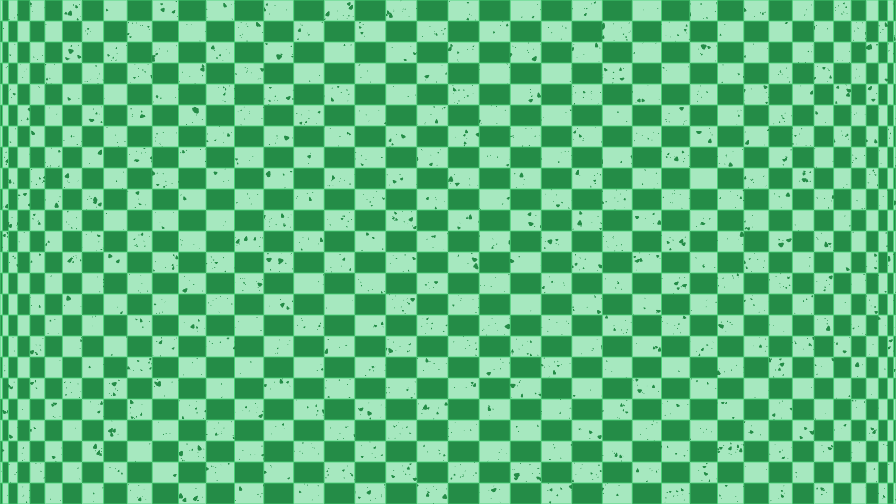
Reproduce this pattern procedurally as a WebGL 1 fragment shader.

```glsl
precision highp float;
uniform vec2 u_resolution;

#define ROWS 24.0
#define HALF_COLUMNS 20.15
#define FALLOFF 2.5
#define LINE_WIDTH 0.0017
#define SPECKS 8
#define SPECK_MIN 0.0008
#define SPECK_MAX 0.0055
#define DARK vec3(0.14, 0.55, 0.28)
#define LIGHT vec3(0.65, 0.91, 0.75)
#define LINE_COLOR vec3(0.28, 0.83, 0.46)

float hash(vec2 p) {
  return fract(sin(dot(p, vec2(12.9898, 78.233))) * 43758.5453);
}

// Column position 0..1 to distance from the center; columns narrow outward.
float warp(float t) {
  t = clamp(t, 0.0, 1.0);
  return t + (t - pow(t, FALLOFF + 1.0)) / FALLOFF;
}

// Inverse of warp by bisection.
float unwarp(float x) {
  float t = 0.0;
  float stride = 0.5;
  for (int i = 0; i < 16; i++) {
    if (warp(t + stride) < x) t += stride;
    stride *= 0.5;
  }
  return t;
}

// Share of a pixel covered by a line whose center is at distance d.
float lineCoverage(float d, float pixel) {
  float h = 0.5 * LINE_WIDTH;
  float covered = min(d + 0.5 * pixel, h) - max(d - 0.5 * pixel, -h);
  return clamp(covered / pixel, 0.0, 1.0);
}

// Irregular specks scattered in square tiles of varying density.
float splatter(vec2 p, float pixel) {
  vec2 tile = floor(p * ROWS);
  vec2 local = fract(p * ROWS);
  float density = mix(0.2, 1.0, hash(tile + 7.3));
  float cover = 0.0;
  for (int i = 0; i < SPECKS; i++) {
    vec2 seed = tile + float(i) * vec2(17.17, 31.73);
    float radius = mix(SPECK_MIN, SPECK_MAX, pow(hash(seed + 1.9), 5.0));
    float margin = 1.4 * radius * ROWS;
    vec2 center = mix(vec2(margin), vec2(1.0 - margin),
                      vec2(hash(seed + 3.1), hash(seed + 5.7)));
    vec2 q = (local - center) / ROWS;
    float turn = 6.2832 * hash(seed + 9.4);
    q = mat2(cos(turn), -sin(turn), sin(turn), cos(turn)) * q;
    q.y *= mix(1.0, 1.7, hash(seed + 11.2));
    float wobble = 1.0 + 0.15 * sin(3.0 * atan(q.y, q.x + 0.00001) + turn);
    float speck = clamp((radius * wobble - length(q)) / pixel + 0.5, 0.0, 1.0);
    cover = max(cover, speck * step(hash(seed + 13.6), density));
  }
  return cover;
}

void main() {
  vec2 p = gl_FragCoord.xy / u_resolution.y;
  float pixel = 1.0 / u_resolution.y;
  float halfWidth = 0.5 * u_resolution.x / u_resolution.y;

  // Columns, mirrored about the center
  float x = p.x / halfWidth - 1.0;
  float n = floor(unwarp(abs(x)) * HALF_COLUMNS);
  float inner = abs(x) - warp(n / HALF_COLUMNS);
  float outer = warp((n + 1.0) / HALF_COLUMNS) - abs(x);
  float column = x < 0.0 ? -1.0 - n : n;

  // Distances to the nearest cell edges
  float row = floor(p.y * ROWS);
  float rowPart = fract(p.y * ROWS);
  vec2 edge = vec2(max(min(inner, outer), 0.0) * halfWidth,
                   min(rowPart, 1.0 - rowPart) / ROWS);

  // Smoothed checker
  float parity = mod(column + row, 2.0) * 2.0 - 1.0;
  vec2 solid = clamp(2.0 * edge / pixel, 0.0, 1.0);
  vec3 color = mix(DARK, LIGHT, 0.5 + 0.5 * parity * solid.x * solid.y);

  // Seams, then paint specks
  float seam = max(lineCoverage(edge.x, pixel), lineCoverage(edge.y, pixel));
  color = mix(color, LINE_COLOR, seam);
  color = mix(color, DARK, splatter(p, pixel) * step(0.0, parity));

  gl_FragColor = vec4(color, 1.0);
}
```
